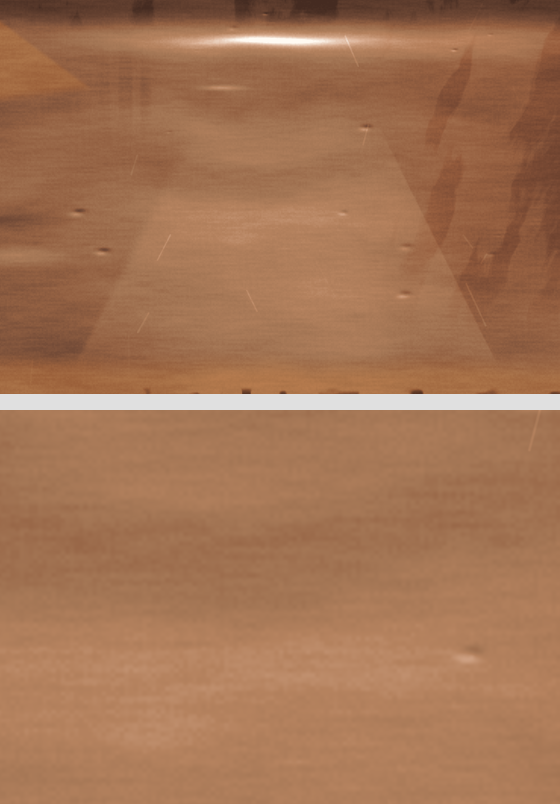
Top: the whole. Bottom: its middle third, enlarged.
Reproduce this texture procedurally as a Shadertoy shader.

```glsl
// Worn copper sheet with a glossy fold, a pale reflected wedge, stains and scratches.

const vec3 SHADOW = vec3(0.27, 0.17, 0.13);
const vec3 UMBER  = vec3(0.46, 0.30, 0.22);
const vec3 COPPER = vec3(0.58, 0.38, 0.26);
const vec3 TAN    = vec3(0.64, 0.46, 0.33);
const vec3 LIGHT  = vec3(0.71, 0.51, 0.37);
const vec3 PALE   = vec3(0.85, 0.68, 0.57);
const vec3 GLINT  = vec3(1.0, 0.98, 0.95);

float hash(vec2 p) {
    return fract(sin(dot(p, vec2(127.1, 311.7))) * 43758.5453);
}

float noise(vec2 p) {
    vec2 i = floor(p), f = fract(p);
    f = f * f * (3.0 - 2.0 * f);
    return mix(mix(hash(i), hash(i + vec2(1, 0)), f.x),
               mix(hash(i + vec2(0, 1)), hash(i + vec2(1, 1)), f.x), f.y);
}

float fbm(vec2 p) {
    float sum = 0.0, amp = 0.5;
    for (int i = 0; i < 5; i++) {
        sum += amp * noise(p);
        p = mat2(1.6, 0.5, -0.5, 1.6) * p * 1.2 + 7.3;
        amp *= 0.5;
    }
    return sum / 0.97;
}

// Soft elliptical spot
float spot(vec2 p, vec2 center, vec2 radius) {
    vec2 d = (p - center) / radius;
    return exp(-dot(d, d));
}

float segment(vec2 p, vec2 a, vec2 b) {
    vec2 pa = p - a, ba = b - a;
    return length(pa - ba * clamp(dot(pa, ba) / dot(ba, ba), 0.0, 1.0));
}

vec3 blend(vec3 a, vec3 b, float lo, float hi, float t) {
    return mix(a, b, clamp((t - lo) / (hi - lo), 0.0, 1.0));
}

vec3 copperRamp(float t) {
    vec3 c = blend(SHADOW, UMBER, -0.7, 0.0, t);
    c = blend(c, COPPER, 0.0, 0.35, t);
    c = blend(c, TAN, 0.35, 0.67, t);
    c = blend(c, LIGHT, 0.67, 1.0, t);
    c = blend(c, PALE, 1.0, 1.6, t);
    return blend(c, GLINT, 1.6, 2.4, t);
}

// Pale wedge that widens downward and fades out at its top
float wedge(vec2 uv) {
    float left = uv.x - 0.135 - (uv.y - 0.085) * 0.331;
    float right = 0.885 - (uv.y - 0.085) * 0.349 - uv.x;
    float sides = smoothstep(-0.002, 0.004 + 0.06 * uv.y, left) * smoothstep(-0.002, 0.003, right);
    return sides * smoothstep(0.07, 0.11, uv.y) * (1.0 - smoothstep(0.5, 0.76, uv.y));
}

// Warm triangular reflection at the upper left
float cornerPatch(vec2 uv) {
    float upper = 0.95 - 1.06 * uv.x - uv.y;
    float lower = uv.y - 0.745 - 0.18 * uv.x;
    return smoothstep(-0.004, 0.012, upper) * smoothstep(-0.012, 0.02, lower);
}

// Bright bar along the fold, hottest in the middle
float foldShine(vec2 uv) {
    float y = uv.y - 0.893 - 0.012 * (noise(vec2(uv.x * 9.0, 2.0)) - 0.5);
    float reach = smoothstep(0.02, 0.4, uv.x) * (1.0 - 0.5 * smoothstep(0.6, 1.0, uv.x));
    float haze = 0.75 * reach * exp(-pow(abs(y) / 0.038, 2.0));
    float core = exp(-pow(abs(uv.x - 0.49) / 0.13, 2.0)) * exp(-pow(abs(y) / 0.012, 2.0));
    return haze + 1.5 * core;
}

float scratches(vec2 p, float aspect, float soft) {
    float sum = 0.0;
    for (int i = 0; i < 16; i++) {
        float k = float(i);
        vec2 a = vec2(hash(vec2(k, 1.0)) * aspect, hash(vec2(k, 2.0)));
        float angle = 1.0 + 1.4 * hash(vec2(k, 3.0));
        vec2 b = a + vec2(cos(angle), sin(angle)) * (0.02 + 0.1 * hash(vec2(k, 4.0)));
        sum += (1.0 - smoothstep(0.0, 0.001 + soft, segment(p, a, b))) * hash(vec2(k, 5.0));
    }
    return sum;
}

// Small dents: a lit rim beside a shaded one
float dents(vec2 p, float aspect) {
    float sum = 0.0;
    for (int i = 0; i < 18; i++) {
        float k = float(i);
        vec2 c = vec2(hash(vec2(k, 11.0)) * aspect, hash(vec2(k, 12.0)));
        vec2 r = vec2(0.012, 0.005) * (0.4 + hash(vec2(k, 13.0)));
        sum += (spot(p, c, r) - spot(p, c + r * vec2(0.5, 1.3), r)) * hash(vec2(k, 14.0));
    }
    return sum;
}

void mainImage(out vec4 fragColor, in vec2 fragCoord) {
    vec2 uv = fragCoord / iResolution.xy;
    vec2 p = fragCoord / iResolution.y;
    float aspect = iResolution.x / iResolution.y;
    vec2 warped = p + 0.12 * (vec2(fbm(p * 3.0), fbm(p * 3.0 + 9.0)) - 0.5);

    // Broad light and shade
    float top = smoothstep(0.91, 0.985, uv.y);
    float bottom = 1.0 - smoothstep(0.03, 0.11, uv.y + 0.04 * (fbm(p * 5.0) - 0.5));
    float patchMask = cornerPatch(uv);
    float tone = 0.28 + 0.36 * spot(uv, vec2(0.5, 0.45), vec2(0.38, 0.45));
    tone += 0.23 * wedge(uv) + 0.36 * bottom + 0.22 * patchMask - 0.65 * top;
    tone += foldShine(uv) - 0.3 * spot(uv, vec2(0.22, 0.12), vec2(0.2, 0.05));
    tone += 0.55 * spot(uv, vec2(0.02, 0.35), vec2(0.09, 0.025));
    tone -= 0.35 * spot(uv, vec2(0.02, 0.44), vec2(0.07, 0.025));
    tone += 0.7 * spot(uv, vec2(0.395, 0.777), vec2(0.035, 0.006));

    // Brushed clouds, stains and drips
    tone += 0.75 * (fbm(warped * vec2(2.5, 9.0)) - 0.5);
    float rightSide = smoothstep(0.6, 0.85, uv.x) * smoothstep(0.1, 0.4, uv.y);
    float stain = smoothstep(0.52, 0.64, fbm(vec2(warped.x - 0.4 * warped.y, warped.y) * vec2(13.0, 4.0)));
    tone -= 0.2 * stain * rightSide;
    float drips = smoothstep(0.5, 0.8, noise(p * vec2(55.0, 4.0)));
    tone -= 0.13 * drips * spot(uv, vec2(0.27, 0.76), vec2(0.1, 0.1));
    tone -= 0.35 * top * smoothstep(0.52, 0.66, fbm(warped * vec2(16.0, 9.0)));

    // Fine wear
    tone += 0.14 * (noise(p * vec2(22.0, 190.0)) - 0.5) + 0.12 * (noise(p * 260.0) - 0.5);
    tone += 0.3 * scratches(p, aspect, 1.2 / iResolution.y) + 0.8 * dents(p, aspect);
    tone -= 1.2 * (1.0 - smoothstep(0.0, 0.02, uv.y)) * smoothstep(0.62, 0.8, noise(p * 32.0));

    // Warm tints
    vec3 color = copperRamp(tone);
    float red = rightSide * (0.5 + 0.5 * stain) * (1.0 - top);
    color *= mix(vec3(1.0), vec3(1.02, 0.95, 0.91), red);
    color *= mix(vec3(1.0), vec3(1.05, 0.97, 0.82), max(bottom, patchMask) * 0.8);
    fragColor = vec4(color, 1.0);
}
```
